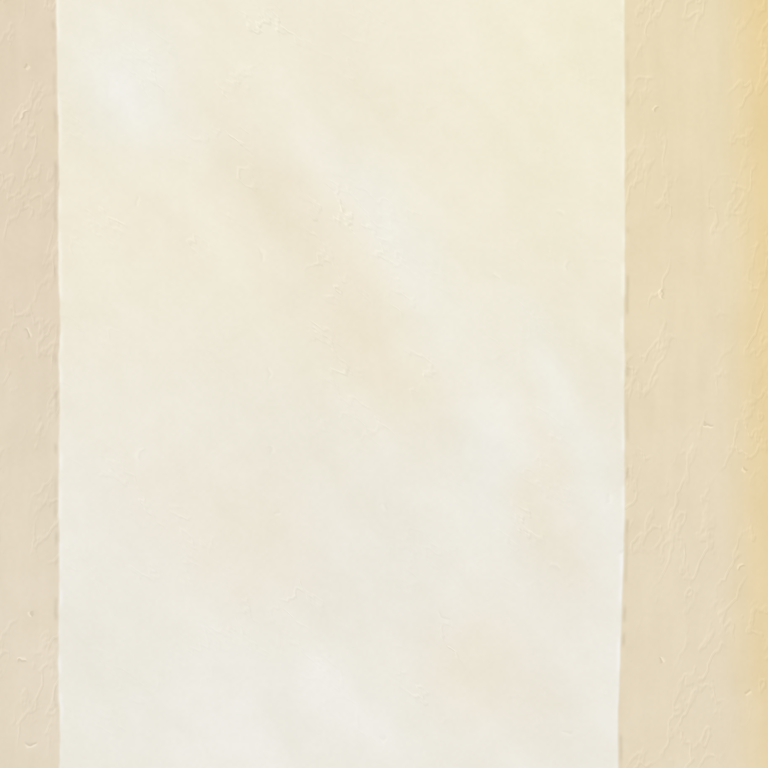
A WebGL 1 fragment shader for this texture:

```glsl
precision highp float;
// Pale plaster panel between two sand-coloured upright bands, with soft diagonal trowel marks.
uniform vec2 u_resolution;

float hash(vec2 p) {
  return fract(sin(dot(p, vec2(127.1, 311.7))) * 43758.5453);
}

float noise(vec2 p) {
  vec2 cell = floor(p);
  vec2 f = fract(p);
  f = f * f * (3.0 - 2.0 * f);
  float low = mix(hash(cell), hash(cell + vec2(1.0, 0.0)), f.x);
  float high = mix(hash(cell + vec2(0.0, 1.0)), hash(cell + vec2(1.0, 1.0)), f.x);
  return mix(low, high, f.y);
}

float fbm(vec2 p) {
  float sum = 0.0;
  float amplitude = 0.5;
  for (int i = 0; i < 4; i++) {
    sum += amplitude * noise(p);
    p = mat2(0.8, 0.6, -0.6, 0.8) * p * 2.03 + 7.3;
    amplitude *= 0.5;
  }
  return sum;
}

vec2 rotate(vec2 p, float angle) {
  float c = cos(angle);
  float s = sin(angle);
  return vec2(c * p.x + s * p.y, c * p.y - s * p.x);
}

// Soft elliptical stain whose long axis lies along the given angle.
float blot(vec2 p, vec2 centre, vec2 radius, float angle) {
  vec2 q = rotate(p - centre, angle) / radius;
  return exp(-dot(q, q));
}

// Broken, thin raised flakes stretched along the trowel direction.
float flakes(vec2 p, float angle) {
  vec2 q = rotate(p, angle) * vec2(24.0, 50.0);
  float line = 1.0 - smoothstep(0.0, 0.07, abs(fbm(q) - 0.47));
  return line * smoothstep(0.45, 0.7, noise(q * 0.7 + 31.0));
}

// Light minus shade of the flakes, lit from the upper left.
float relief(vec2 p, float angle) {
  return flakes(p, angle) - flakes(p + vec2(-0.002, 0.003), angle);
}

// Short curved nicks, one in some of the grid cells: a lit side and a dark side.
float nicks(vec2 p, float scale, float density) {
  vec2 cell = floor(p * scale);
  vec2 offset = 0.3 + 0.4 * vec2(hash(cell + 3.1), hash(cell + 8.7));
  vec2 q = rotate(fract(p * scale) - offset, 6.28 * hash(cell + 5.3));
  q.y += 2.5 * q.x * q.x + 0.06 * (noise(p * scale * 12.0) - 0.5);
  float size = 0.07 + 0.1 * hash(cell + 1.9);
  float along = 1.0 - smoothstep(size * 0.5, size, abs(q.x));
  float across = (q.y / 0.03) * exp(-q.y * q.y / 0.0014);
  return along * across * step(hash(cell), density);
}

vec3 panelColour(vec2 p) {
  vec2 warped = p + 0.09 * (vec2(fbm(p * 9.0), fbm(p * 9.0 + 19.0)) - 0.47);
  vec3 colour = mix(vec3(0.925, 0.912, 0.872), vec3(0.938, 0.916, 0.842), smoothstep(0.2, 0.75, p.y));
  colour = mix(colour, vec3(0.948, 0.924, 0.82), 0.6 * blot(p, vec2(0.76, 0.98), vec2(0.2, 0.3), 0.0));

  // Warm stains down the diagonal and in the lower corners.
  float warm = blot(warped, vec2(0.37, 0.74), vec2(0.18, 0.06), -0.95);
  warm += 0.9 * blot(warped, vec2(0.47, 0.54), vec2(0.13, 0.06), -0.7);
  warm += 0.5 * blot(warped, vec2(0.31, 0.30), vec2(0.15, 0.09), -0.6);
  warm += 0.75 * blot(warped, vec2(0.70, 0.34), vec2(0.11, 0.035), -1.3);
  warm += 0.7 * blot(warped, vec2(0.63, 0.12), vec2(0.09, 0.09), 0.0);
  warm += 0.45 * blot(warped, vec2(0.20, 0.74), vec2(0.12, 0.1), 0.0);
  colour = mix(colour, vec3(0.927, 0.888, 0.80), 0.65 * min(warm, 1.0));

  // Cool, chalky patches.
  float chalk = blot(warped, vec2(0.17, 0.89), vec2(0.10, 0.07), -0.8);
  chalk += 0.7 * blot(warped, vec2(0.50, 0.70), vec2(0.17, 0.05), -0.85);
  chalk += blot(warped, vec2(0.63, 0.39), vec2(0.10, 0.05), -1.3);
  chalk += 0.75 * blot(warped, vec2(0.33, 0.06), vec2(0.24, 0.1), 0.0);
  chalk += 0.7 * blot(warped, vec2(0.75, 0.42), vec2(0.2, 0.025), -1.2);
  colour = mix(colour, vec3(0.935, 0.931, 0.903), 0.75 * min(chalk, 1.0));

  float sweep = fbm(rotate(p, -0.9) * vec2(5.0, 15.0)) - 0.47;
  float mottle = fbm(p * 34.0) - 0.47;
  colour += sweep * vec3(0.03, 0.035, 0.055) + mottle * vec3(0.012, 0.014, 0.024);
  float rough = 0.15 + 0.85 * min(warm, 1.0) + 0.9 * blot(p, vec2(0.33, 0.98), vec2(0.07, 0.03), -0.4);
  rough *= smoothstep(0.35, 0.6, fbm(p * 11.0));
  return colour + 0.045 * rough * relief(p, -0.8) + 0.025 * nicks(p, 13.0, 0.13);
}

vec3 bandColour(vec2 p) {
  vec3 left = mix(vec3(0.893, 0.848, 0.765), vec3(0.888, 0.83, 0.738), smoothstep(0.2, 0.8, p.y));
  vec3 right = mix(vec3(0.897, 0.848, 0.75), vec3(0.914, 0.858, 0.725), smoothstep(0.1, 0.9, p.y));
  float gold = smoothstep(0.925, 1.02, p.x + 0.02 * (fbm(p * 6.0) - 0.5));
  right = mix(right, vec3(0.91, 0.805, 0.58), gold * (0.5 + 0.4 * p.y));
  vec3 colour = mix(left, right, step(0.5, p.x));
  float grain = fbm(p * vec2(70.0, 12.0)) - 0.47;
  float mottle = fbm(p * 26.0) - 0.47;
  colour += 0.022 * grain + mottle * vec3(0.015, 0.02, 0.03);
  return colour + 0.022 * relief(p, 1.2) + 0.09 * nicks(p, 17.0, 0.2);
}

void main() {
  vec2 p = gl_FragCoord.xy / u_resolution;
  float soft = max(0.002, 1.0 / u_resolution.x);

  // Slightly uneven borders of the panel.
  float wobble = 0.005 * (fbm(vec2(p.y * 30.0, 4.0)) - 0.47);
  float leftEdge = 0.077 - 0.004 * smoothstep(0.8, 1.0, p.y) + wobble;
  float rightEdge = 0.813 - 0.008 * (1.0 - smoothstep(0.05, 0.35, p.y)) - 0.5 * wobble;
  float inside = min(p.x - leftEdge, rightEdge - p.x);
  vec3 colour = mix(bandColour(p), panelColour(p), smoothstep(-soft, soft, inside));

  // Raised paint lip: a broken bright rim with a faint shadow beside it.
  float rim = exp(-pow(abs(inside - 0.002) / 0.003, 2.0)) * smoothstep(0.3, 0.8, noise(vec2(p.x * 9.0, p.y * 45.0)));
  float shade = exp(-pow(abs(inside + 0.004) / 0.0025, 2.0)) * smoothstep(0.4, 0.9, noise(vec2(p.x * 5.0, p.y * 60.0)));
  colour += rim * vec3(0.02, 0.025, 0.04) - 0.05 * shade;
  colour += 0.008 * (noise(p * 230.0) - 0.5);
  gl_FragColor = vec4(clamp(colour, 0.0, 1.0), 1.0);
}
```
